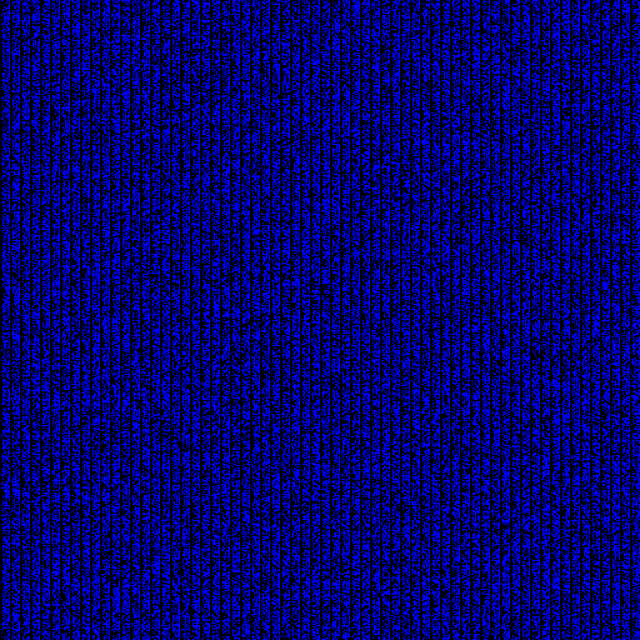
Give the GLSL for this pattern, as a WebGL 2 fragment shader.

```glsl
#version 300 es
precision highp float;
precision highp int;
// Draws 64 ragged vertical bands of random blue cells, split by black gaps.

uniform vec2 u_resolution;
out vec4 fragColor;

// Integer hash of a cell, from 0 to 1
float cellHash(ivec2 cell) {
    uint h = uint(cell.x + 7) * 1597334677u ^ uint(cell.y + 13) * 3812015801u;
    h = (h ^ (h >> 16)) * 2146121005u;
    h = (h ^ (h >> 15)) * 2221713035u;
    h ^= h >> 16;
    return float(h >> 8) / 16777216.0;
}

// Chance of a lit cell in each of the eight columns of a band
float columnDensity(int column) {
    if (column == 0) return 0.0;    // clear gap
    if (column == 1) return 0.14;   // ragged side of the gap
    if (column == 7) return 0.72;   // dense far edge
    return 0.5;
}

float litCell(vec2 position) {
    ivec2 cell = ivec2(clamp(position, 0.0, 511.0));
    return 1.0 - step(columnDensity(cell.x % 8), cellHash(cell));
}

void main() {
    // 512 cells across and down: 64 bands, eight cells each
    vec2 grid = gl_FragCoord.xy / u_resolution * 512.0 - 0.5;
    vec2 cellsPerPixel = 512.0 / u_resolution;
    vec2 corner = floor(grid);

    // Blend neighbours only within a pixel of their shared edge
    vec2 blend = clamp((grid - corner - 0.5) / cellsPerPixel + 0.5, 0.0, 1.0);
    if (cellsPerPixel.x >= 1.0) blend = grid - corner;
    float lower = mix(litCell(corner), litCell(corner + vec2(1.0, 0.0)), blend.x);
    float upper = mix(litCell(corner + vec2(0.0, 1.0)), litCell(corner + 1.0), blend.x);

    vec3 black = vec3(0.0);
    vec3 blue = vec3(0.0, 0.0, 1.0);
    fragColor = vec4(mix(black, blue, mix(lower, upper, blend.y)), 1.0);
}
```
